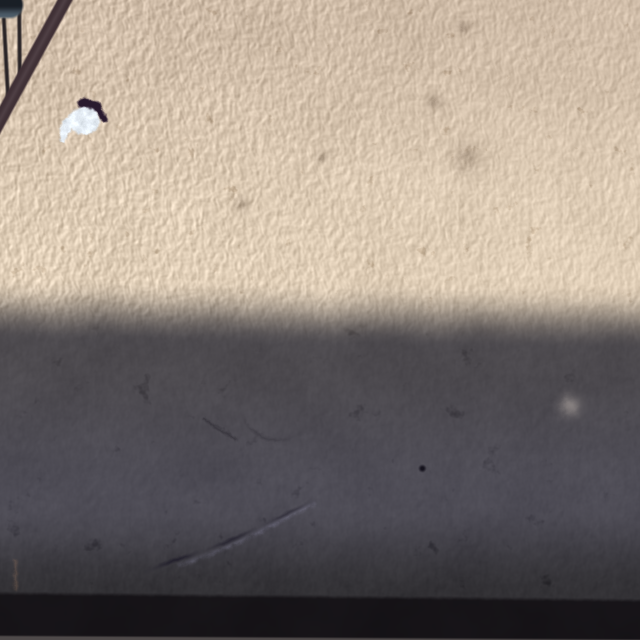
Write a WebGL 2 fragment shader that draws this texture.

```glsl
#version 300 es
precision highp float;
// Sunlit gritty pavement above a soft shadow, with a railing, scrap paper and scratches.
uniform vec2 u_resolution;
out vec4 outColor;

vec2 hashGradient(vec2 cell) {
  vec3 p = fract(vec3(cell.xyx) * vec3(0.1031, 0.103, 0.0973));
  p += dot(p, p.yzx + 33.33);
  float angle = 6.2832 * fract((p.x + p.y) * p.z);
  return vec2(cos(angle), sin(angle));
}

float gradientNoise(vec2 p) {
  vec2 i = floor(p), f = p - i;
  vec2 w = f * f * f * (f * (f * 6.0 - 15.0) + 10.0);
  vec2 e = vec2(1, 0);
  float low = mix(dot(hashGradient(i), f), dot(hashGradient(i + e), f - e), w.x);
  float high = mix(dot(hashGradient(i + e.yx), f - e.yx), dot(hashGradient(i + 1.0), f - 1.0), w.x);
  return mix(low, high, w.y);
}

float fbm(vec2 p) {
  float sum = 0.0, amp = 0.6;
  for (int k = 0; k < 4; k++) {
    sum += amp * gradientNoise(p);
    p = mat2(1.6, 1.2, -1.2, 1.6) * p + 7.3;
    amp *= 0.55;
  }
  return sum;
}

float gritHeight(vec2 p) {
  p += 0.004 * vec2(gradientNoise(p * 45.0), gradientNoise(p * 45.0 + 19.0));
  return gradientNoise(p * vec2(105, 72)) + 0.5 * gradientNoise(p * vec2(190, 140) + 31.0);
}

float segment(vec2 p, vec2 a, vec2 b) {
  vec2 d = b - a;
  return length(p - a - d * clamp(dot(p - a, d) / dot(d, d), 0.0, 1.0));
}

// Antialiased coverage of a signed distance, with optional extra softness
float cover(float d, float soft) {
  float w = soft + 0.75 / u_resolution.y;
  return 1.0 - smoothstep(-w, w, d);
}

float spot(vec2 p, vec2 center, float radius) {
  vec2 q = (p - center) / radius;
  return exp(-dot(q, q));
}

void main() {
  vec2 uv = gl_FragCoord.xy / u_resolution;
  float mottling = fbm(uv * 9.0);
  float rough = fbm(uv * 65.0);
  vec2 ragged = uv + 0.006 * vec2(rough, fbm(uv * 65.0 + 40.0));

  // Sunlit ground, with grit lit from the side
  vec3 lit = mix(vec3(0.875, 0.805, 0.715), vec3(0.81, 0.735, 0.655), smoothstep(0.6, 1.0, uv.y));
  float relief = gritHeight(uv) - gritHeight(uv + vec2(0.0032, -0.0022));
  lit += relief * mix(0.15, 0.09, smoothstep(0.1, 0.9, uv.x)) + mottling * 0.05 + rough * 0.05;
  lit -= vec3(0.10, 0.11, 0.12) * smoothstep(0.27, 0.5, fbm(uv * 32.0 + 5.0));
  float stains = spot(ragged, vec2(0.68, 0.842), 0.012) + spot(ragged, vec2(0.729, 0.753), 0.022)
    + spot(ragged, vec2(0.378, 0.681), 0.012) + spot(ragged, vec2(0.505, 0.755), 0.009)
    + spot(ragged, vec2(0.725, 0.958), 0.009);
  lit -= vec3(0.2, 0.2, 0.19) * stains * (0.7 + rough);

  // Shaded ground, darkening toward the bottom ledge
  vec3 shade = mix(vec3(0.195, 0.19, 0.205), vec3(0.305, 0.298, 0.335), smoothstep(0.07, 0.21, uv.y));
  shade = mix(shade, vec3(0.30, 0.288, 0.305), smoothstep(0.22, 0.46, uv.y));
  shade += mottling * 0.035 + rough * 0.025 + relief * 0.012;
  shade -= 0.07 * smoothstep(0.25, 0.55, fbm(uv * 24.0 + 60.0));

  // Soft shadow edge
  float edge = uv.y + 0.014 * uv.x + 0.008 * mottling;
  float sun = smoothstep(0.468, 0.568, edge);
  vec3 color = mix(shade, lit, sun);
  color += vec3(0.03, 0.025, 0.0) * sun * (1.0 - sun);

  // Marks lying in the shade
  float along = smoothstep(0.228, 0.495, uv.x);
  vec2 bent = uv + vec2(0.0, 0.007 * sin(3.1416 * along) + 0.003 * rough);
  float scratch = segment(bent, vec2(0.228, 0.107), vec2(0.495, 0.219));
  float glint = segment(bent, vec2(0.28, 0.119), vec2(0.49, 0.212));
  color += vec3(0.10, 0.10, 0.13) * cover(glint - 0.003, 0.003) * (0.6 + rough);
  float broken = 0.55 + 0.45 * sin(uv.x * 72.0 + 0.6);
  color = mix(color, vec3(0.13, 0.12, 0.17), cover(scratch - 0.0025, 0.002) * broken * (1.0 - 0.5 * along));
  float crack = segment(ragged, vec2(0.319, 0.345), vec2(0.368, 0.314));
  color = mix(color, vec3(0.17, 0.16, 0.19), 0.8 * cover(crack - 0.001, 0.003));
  float arc = abs(length(ragged - vec2(0.435, 0.375)) - 0.062);
  color -= 0.06 * cover(arc - 0.002, 0.003) * spot(uv, vec2(0.41, 0.32), 0.04);
  color = mix(color, vec3(0.60, 0.57, 0.56), 0.75 * spot(ragged, vec2(0.891, 0.366), 0.015));
  color = mix(color, vec3(0.08, 0.07, 0.11), cover(length(uv - vec2(0.66, 0.268)) - 0.0045, 0.002));
  color += vec3(0.17, 0.11, 0.06) * cover(segment(ragged, vec2(0.025, 0.125), vec2(0.024, 0.08)) - 0.001, 0.004);

  // Crumpled paper with a dark scrap
  float scrap = min(segment(ragged, vec2(0.131, 0.838), vec2(0.151, 0.832)) - 0.009,
    segment(ragged, vec2(0.151, 0.832), vec2(0.163, 0.815)) - 0.005);
  color = mix(color, vec3(0.16, 0.10, 0.18), cover(scrap, 0.0015));
  float paper = min(length((ragged - vec2(0.131, 0.811)) * vec2(0.85, 1.0)) - 0.021,
    segment(ragged, vec2(0.105, 0.807), vec2(0.098, 0.779)) - 0.009 * smoothstep(0.762, 0.805, uv.y));
  vec3 paperColor = vec3(0.91, 0.94, 0.97) + 0.2 * fbm(uv * 75.0 + 11.0);
  color = mix(color, paperColor, cover(paper, 0.0015));

  // Railing in the upper left corner
  float posts = min(segment(uv, vec2(0.006, 0.97), vec2(0.013, 0.84)) - 0.003,
    segment(uv, vec2(0.030, 1.0), vec2(0.031, 0.87)) - 0.003);
  color = mix(color, vec3(0.16, 0.14, 0.15), cover(posts, 0.001));
  float cap = segment(uv, vec2(-0.01, 0.992), vec2(0.016, 0.992)) - 0.020;
  color = mix(color, mix(vec3(0.30, 0.36, 0.41), vec3(0.10, 0.12, 0.15), smoothstep(0.975, 0.992, uv.y)), cover(cap, 0.002));
  float pole = segment(uv, vec2(-0.025, 0.767), vec2(0.125, 1.043));
  color = mix(color, vec3(0.25, 0.19, 0.21) + 0.06 * cover(pole - 0.003, 0.003), cover(pole - 0.0105, 0.001));

  // Dark ledge and the thin pale line beneath it
  float ledge = uv.y - mix(0.073, 0.062, uv.x) - 0.002 * rough;
  vec3 ledgeColor = vec3(0.085, 0.075, 0.09) + 0.015 * mottling;
  color = mix(color, ledgeColor, cover(ledge, 0.003));
  color = mix(color, vec3(0.31, 0.29, 0.29), cover(uv.y - 0.0065 + 0.006 * uv.x, 0.001));

  outColor = vec4(clamp(color, 0.0, 1.0), 1.0);
}
```
